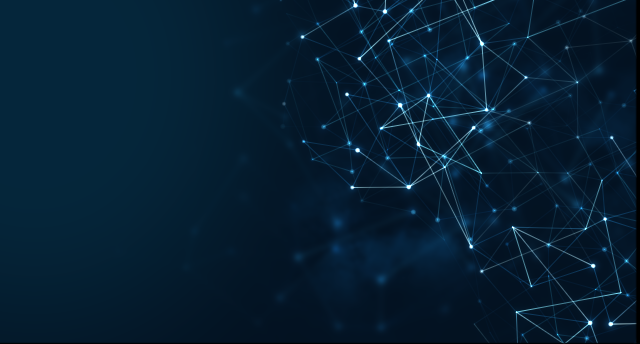
This background is drawn by a Shadertoy shader. Its source:

```glsl
// A glowing web of linked nodes sweeps over the right of a deep blue gradient.
// Jittered grid nodes are joined to their neighbours, in three layers of focus,
// and a reach function decides where each layer lives; noise adds soft haze.

float hash(vec2 p) {
    vec3 q = fract(p.xyx * 0.1031);
    q += dot(q, q.yzx + 33.33);
    return fract((q.x + q.y) * q.z);
}

float noise(vec2 p) {
    vec2 i = floor(p), f = fract(p);
    f = f * f * (3.0 - 2.0 * f);
    return mix(mix(hash(i), hash(i + vec2(1, 0)), f.x),
               mix(hash(i + vec2(0, 1)), hash(i + vec2(1, 1)), f.x), f.y);
}

float fbm(vec2 p) {
    float sum = 0.0, gain = 0.5;
    for (int i = 0; i < 4; i++) {
        sum += gain * noise(p);
        p = mat2(1.6, 1.2, -1.2, 1.6) * p + 7.0;
        gain *= 0.5;
    }
    return sum;
}

// Soft elliptical spot
float spot(vec2 p, vec2 centre, vec2 radius) {
    vec2 q = (p - centre) / radius;
    return exp(-dot(q, q));
}

// Where the sharp web lives: right of a curved border, thinned by two gaps
float sharpReach(vec2 p) {
    float border = 1.38 - 0.55 * smoothstep(0.2, 0.58, p.y);
    float inside = smoothstep(-0.05, 0.1, p.x - border);
    float gaps = spot(p, vec2(1.59, 0.56), vec2(0.13, 0.15))
               + spot(p, vec2(1.75, 0.88), vec2(0.2, 0.22));
    return inside * clamp(1.0 - gaps, 0.0, 1.0);
}

// Where the defocused web lives
float softReach(vec2 p) {
    float wisps = spot(p, vec2(1.05, 0.25), vec2(0.24, 0.2))
                + spot(p, vec2(1.5, 0.7), vec2(0.4, 0.4))
                + 0.7 * spot(p, vec2(0.78, 0.8), vec2(0.1, 0.3))
                + 0.25 * spot(p, vec2(0.5, 0.32), vec2(0.14, 0.14));
    return min(wisps, 1.0);
}

vec2 nodeAt(vec2 cell, float scale, float seed) {
    vec2 jitter = vec2(hash(cell + seed), hash(cell + seed + 41.7));
    return (cell + 0.08 + 0.84 * jitter) / scale;
}

// Edges and nodes of one layer; blur is the softness in canvas heights
vec3 network(vec2 p, float scale, float seed, float blur) {
    vec2 links[6] = vec2[6](vec2(1, 0), vec2(0, 1), vec2(1, 1),
                            vec2(-1, 1), vec2(2, 1), vec2(-1, 2));
    bool soft = blur > 0.005;
    float pixel = 1.0 / iResolution.y;
    vec2 home = floor(p * scale);
    vec3 light = vec3(0.0);
    for (int y = -2; y <= 1; y++)
    for (int x = -2; x <= 1; x++) {
        vec2 cell = home + vec2(x, y);
        vec2 a = nodeAt(cell, scale, seed);
        float reachA = soft ? softReach(a) : sharpReach(a);
        if (reachA < 0.05) continue;

        // Node: pale disc in a blue halo, the smallest ones hidden
        float size = hash(cell + seed + 9.3);
        float shown = smoothstep(0.2, 0.4, size);
        float dist = length(p - a);
        float radius = 0.0025 + 0.0035 * size + blur;
        float disc = soft ? exp(-dist * dist / (radius * radius))
                          : 1.0 - smoothstep(radius - pixel, radius + pixel, dist);
        float halo = exp(-dist * dist / (radius * radius * 7.0));
        vec3 core = mix(vec3(0.2, 0.55, 0.78), vec3(0.9, 1.0, 1.0),
                        smoothstep(0.35, 0.65, size));
        light += reachA * shown * (disc * core + halo * vec3(0.02, 0.12, 0.2) * size);

        // Edges: mostly faint blue, the bright ones gathered in the main cluster
        float cluster = spot(a, vec2(1.22, 0.74), vec2(0.3, 0.26));
        for (int k = 0; k < 6; k++) {
            vec2 other = cell + links[k];
            float chance = hash(cell * 1.7 + other * 2.3 + seed);
            if (chance < (k < 4 ? 0.45 : 0.75) - 0.12 * cluster) continue;
            vec2 b = nodeAt(other, scale, seed);
            float reachB = soft ? softReach(b) : sharpReach(b);
            vec2 along = b - a;
            float t = clamp(dot(p - a, along) / dot(along, along), 0.0, 1.0);
            float d = length(p - a - along * t);
            float line = soft ? exp(-d * d / (blur * blur))
                              : clamp((0.0014 - d) / pixel + 0.5, 0.0, 1.0);
            float bright = smoothstep(0.76, 0.94, chance + 0.1 * cluster);
            vec3 tint = mix(vec3(0.5, 0.88, 0.88), vec3(0.9, 0.93, 0.85), size);
            vec3 ink = mix(vec3(0.06, 0.22, 0.33), tint, bright * 0.85);
            float glow = soft ? 0.0 : 0.08 * exp(-d / 0.007) * bright;
            float fade = 1.0 - 1.8 * t * (1.0 - t);
            light += min(reachA, reachB) * fade * (line * ink + glow * vec3(0.1, 0.5, 0.7));
        }
    }
    return light;
}

void mainImage(out vec4 fragColor, in vec2 fragCoord) {
    vec2 uv = fragCoord / iResolution.xy;
    vec2 p = vec2(uv.x * 1.855, uv.y);

    // Backdrop: lit from the upper left, dark to the right and below
    float shade = smoothstep(0.25, 0.95, length((p - vec2(0.1, 0.78)) * vec2(0.95, 0.85)));
    vec3 color = mix(vec3(0.02, 0.15, 0.23), vec3(0.012, 0.07, 0.13), shade);

    // Haze pools broken up by noise
    float haze = spot(p, vec2(1.02, 0.32), vec2(0.14, 0.17))
               + spot(p, vec2(1.29, 0.32), vec2(0.13, 0.11))
               + 0.6 * spot(p, vec2(1.4, 0.8), vec2(0.26, 0.22))
               + 0.6 * spot(p, vec2(1.8, 0.52), vec2(0.12, 0.22));
    color += haze * smoothstep(0.3, 0.8, fbm(p * 8.0)) * vec3(0.015, 0.11, 0.18);

    // Three depths of web, from far to near
    color += 0.1 * network(p, 6.5, 17.0, 0.012) * vec3(0.25, 0.75, 1.0);
    color += 0.3 * network(p, 9.0, 53.0, 0.001) * vec3(0.4, 0.85, 1.0);
    color += network(p, 7.5, 88.0, 0.0);

    // Black rim at the right and a thin one below
    float rim = smoothstep(0.996, 0.992, uv.x) * smoothstep(0.0, 0.006, uv.y);
    fragColor = vec4(clamp(color, 0.0, 1.0) * rim, 1.0);
}
```
